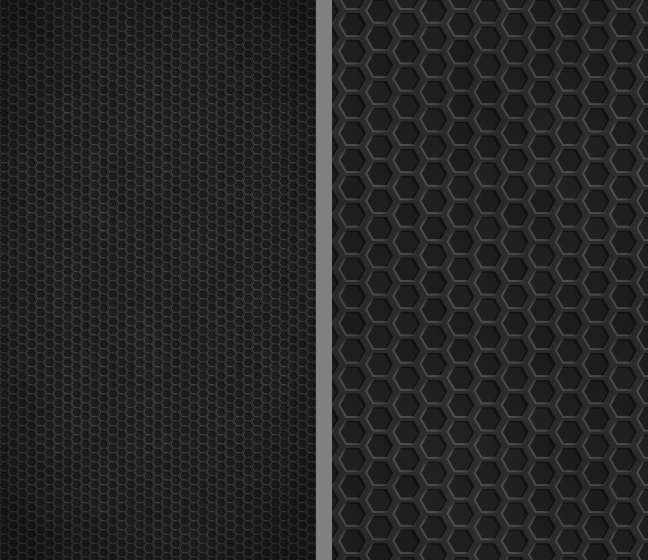
Left: the whole. Right: its middle third, enlarged.
Give the GLSL for this pattern, as a WebGL 1 fragment shader.

```glsl
precision highp float;
// Dark perforated metal: a honeycomb grille of recessed hexagonal holes under a soft vignette.

uniform vec2 u_resolution;

// Layout, in units of one column pitch
const float COLUMNS = 35.0;             // columns across the canvas width
const float ROW_PITCH = 1.004;          // about 62 holes down each column
const vec2 GRID_SHIFT = vec2(0.45, 0.30);
const float HOLE_APOTHEM = 0.41;
const float RIM_WIDTH = 0.075;
const vec2 FLOOR_OFFSET = vec2(-0.10, -0.05);
const vec2 LIGHT_DIR = vec2(-0.83, -0.56);

// Colours
const vec3 FRAME_COLOR = vec3(0.158);
const vec3 RIM_COLOR = vec3(0.270);
const vec3 FLOOR_COLOR = vec3(0.112);
const vec3 SHADOW_COLOR = vec3(0.068);

// Variation
const float CELL_VARIATION = 0.06;
const float WEAR_SCALE = 0.22;
const float WEAR_AMOUNT = 0.10;
const float VIGNETTE_AMOUNT = 0.36;

float hash(vec2 p) {
  vec3 q = fract(vec3(p.xyx) * 0.1031);
  q += dot(q, q.yzx + 33.33);
  return fract((q.x + q.y) * q.z);
}

vec2 gradient(vec2 corner) {
  float angle = 6.2832 * hash(corner);
  return vec2(cos(angle), sin(angle));
}

float gradientNoise(vec2 p) {
  vec2 i = floor(p);
  vec2 f = fract(p);
  vec2 u = f * f * f * (f * (f * 6.0 - 15.0) + 10.0);
  vec2 e = vec2(1.0, 0.0);
  float bottom = mix(dot(gradient(i), f), dot(gradient(i + e), f - e), u.x);
  float top = mix(dot(gradient(i + e.yx), f - e.yx),
                  dot(gradient(i + e.xx), f - e.xx), u.x);
  return mix(bottom, top, u.y);
}

// Distance measure of a hexagon with flat top and bottom edges
float hexDistance(vec2 p, float apothem) {
  p = abs(p);
  return max(p.y, dot(p, vec2(0.8660, 0.5))) - apothem;
}

// Centre of the nearest cell on two interleaved rectangular lattices
vec2 nearestCentre(vec2 p) {
  vec2 pitch = vec2(2.0, ROW_PITCH);
  vec2 even = floor(p / pitch + 0.5) * pitch;
  vec2 odd = (floor(p / pitch) + 0.5) * pitch;
  vec2 toEven = p - even;
  vec2 toOdd = p - odd;
  return dot(toEven, toEven) < dot(toOdd, toOdd) ? even : odd;
}

// Antialiased coverage of the inside of a shape
float coverage(float d, float pixel) {
  return 1.0 - smoothstep(-0.5 * pixel, 0.5 * pixel, d);
}

void main() {
  float pixel = COLUMNS / u_resolution.x;
  vec2 p = gl_FragCoord.xy * pixel - GRID_SHIFT;
  vec2 centre = nearestCentre(p);
  vec2 local = p - centre;
  vec2 cell = floor(centre / vec2(1.0, 0.5 * ROW_PITCH) + 0.5);
  float variation = hash(cell + 61.0) - 0.5;

  // Raised frame with the lit side of each rim
  float holeDistance = hexDistance(local, HOLE_APOTHEM);
  float facing = dot(local / max(length(local), 0.001), LIGHT_DIR);
  float lit = smoothstep(-0.25, 0.65, facing);
  float rim = coverage(holeDistance - RIM_WIDTH, pixel);
  vec3 color = mix(FRAME_COLOR, RIM_COLOR, rim * lit);

  // Recessed floor, with the wall's shadow on the far side
  float floorMask = coverage(hexDistance(local - FLOOR_OFFSET, HOLE_APOTHEM), pixel);
  vec3 floorColor = FLOOR_COLOR * (1.0 + 0.08 * dot(local, LIGHT_DIR));
  vec3 holeColor = mix(SHADOW_COLOR, floorColor, floorMask);
  holeColor *= 1.0 + 2.0 * CELL_VARIATION * variation;
  color = mix(color, holeColor, coverage(holeDistance, pixel));

  // Faint uneven wear
  float wear = gradientNoise(p * WEAR_SCALE + 40.0)
             + 0.5 * gradientNoise(p * WEAR_SCALE * 4.0 + 90.0);
  color *= 1.0 + WEAR_AMOUNT * wear;

  // Darker toward the edges and corners
  vec2 fromMiddle = 2.0 * gl_FragCoord.xy / u_resolution - 1.0;
  float edge = smoothstep(0.25, 1.9, dot(fromMiddle, fromMiddle));
  color *= 1.06 - VIGNETTE_AMOUNT * edge;

  gl_FragColor = vec4(color, 1.0);
}
```
